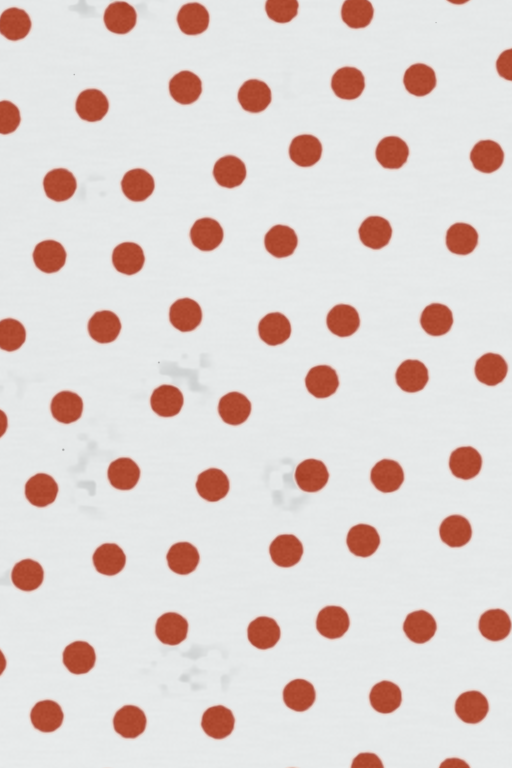
A WebGL 1 fragment shader for this pattern:

```glsl
precision highp float;
uniform vec2 u_resolution;

// Lengths are fractions of the canvas height
#define DOT_RADIUS 0.0214
#define STEP_ACROSS vec2(0.111, 0.008)
#define STEP_UP vec2(0.033, 0.104)
#define JITTER 0.034
#define EDGE_SOFTNESS 0.0021
#define EDGE_WOBBLE 0.0007
#define WEAVE_STRENGTH 0.016
#define SMUDGE_STRENGTH 0.10
#define PAPER vec3(0.903, 0.913, 0.913)
#define INK vec3(0.682, 0.288, 0.188)
#define RIM vec3(0.67, 0.32, 0.265)
#define HALO vec3(0.925, 0.84, 0.805)

float hash(vec2 p) {
  vec3 q = fract(vec3(p.xyx) * 0.1031);
  q += dot(q, q.yzx + 33.33);
  return fract((q.x + q.y) * q.z);
}

vec2 hash2(vec2 p) {
  return vec2(hash(p + 17.0), hash(p + 71.0));
}

float noise(vec2 p) {
  vec2 i = floor(p), f = fract(p);
  f = f * f * (3.0 - 2.0 * f);
  return mix(mix(hash(i), hash(i + vec2(1.0, 0.0)), f.x),
             mix(hash(i + vec2(0.0, 1.0)), hash(i + vec2(1.0)), f.x), f.y);
}

// Signed distance to the nearest dot of a jittered, slanted lattice
float dotDistance(vec2 p) {
  mat2 lattice = mat2(STEP_ACROSS, STEP_UP);
  float det = lattice[0].x * lattice[1].y - lattice[1].x * lattice[0].y;
  vec2 cell = floor(vec2(lattice[1].y * p.x - lattice[1].x * p.y,
                         lattice[0].x * p.y - lattice[0].y * p.x) / det);
  float nearest = 1.0;
  for (int j = -1; j <= 1; j++) {
    for (int i = -1; i <= 1; i++) {
      vec2 id = cell + vec2(float(i), float(j));
      vec2 center = lattice * (id + 0.5) + (hash2(id + 40.0) - 0.5) * JITTER;
      float radius = DOT_RADIUS * (0.985 + 0.03 * hash(id + 9.0));
      nearest = min(nearest, length(p - center) - radius);
    }
  }
  return nearest;
}

// Sparse dark specks, at most one per cell
float specks(vec2 p, float pixel) {
  vec2 id = floor(p * 8.0);
  vec2 center = (id + 0.2 + 0.6 * hash2(id + 5.0)) / 8.0;
  float radius = 0.0014 * hash(id + 3.0);
  float spot = 1.0 - smoothstep(radius - pixel, radius + pixel, length(p - center));
  return spot * step(0.9, hash(id + 29.0));
}

void main() {
  vec2 p = gl_FragCoord.xy / u_resolution.y;
  float pixel = 1.0 / u_resolution.y;

  // Cloth: fine horizontal threads, grain and slow shading
  float threads = noise(p * vec2(45.0, 240.0)) - 0.5;
  float grain = noise(p * 330.0 + 50.0) - 0.5;
  float shading = noise(p * 3.0 + 8.0) - 0.5;
  vec3 color = PAPER + WEAVE_STRENGTH * (0.7 * threads + 0.5 * grain + 0.5 * shading);

  // Faint broken smudges
  float patches = smoothstep(0.77, 0.95, noise(p * 8.0 + 21.0));
  float flecks = smoothstep(0.45, 0.9, noise(p * vec2(75.0, 95.0)));
  float smudge = patches * flecks * SMUDGE_STRENGTH;
  color -= smudge;

  // Printed dots: warm halo, dull rim, flat ink
  float d = dotDistance(p) + (noise(p * 160.0) - 0.5) * 2.0 * EDGE_WOBBLE;
  float soft = max(EDGE_SOFTNESS, pixel);
  float halo = 1.0 - smoothstep(0.6 * soft, 2.2 * soft, d);
  float coverage = 1.0 - smoothstep(-soft, soft, d);
  float rim = smoothstep(-2.0 * soft, -0.6 * soft, d);
  vec3 ink = mix(INK, RIM, rim) + 0.035 * (0.6 * threads + grain) - 0.3 * smudge;
  color = mix(color, HALO, 0.85 * halo);
  color = mix(color, ink, coverage);

  color = mix(color, vec3(0.45), 0.6 * specks(p, pixel));
  gl_FragColor = vec4(color, 1.0);
}
```
